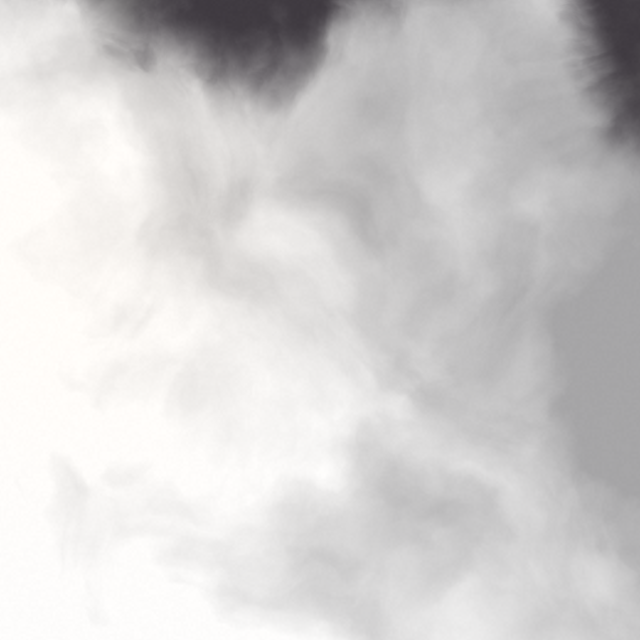
Write a three.js fragment shader that draws this texture.

```glsl
// Dense pale smoke billowing in front of a dark sky at the top edge.
// A broad diagonal light falloff is modulated by domain-warped noise,
// lit puffs, and a ragged soft cover mask; fine grain finishes it.

varying vec2 vUv;

const vec3 SMOKE_LIT = vec3(0.992, 0.990, 0.988);
const vec3 SMOKE_SHADE = vec3(0.695, 0.692, 0.697);
const vec3 SKY_DARK = vec3(0.25, 0.23, 0.255);
const vec3 SKY_HAZE = vec3(0.44, 0.435, 0.43);
const vec3 WARM_TINT = vec3(0.012, 0.0, -0.014);

// Sine-free hash, 0 to 1
float hash(vec2 p) {
  vec3 q = fract(vec3(p.xyx) * 0.1031);
  q += dot(q, q.yzx + 33.33);
  return fract((q.x + q.y) * q.z);
}

// Value noise with quintic interpolation
float noise(vec2 p) {
  vec2 cell = floor(p);
  vec2 f = fract(p);
  vec2 w = f * f * f * (f * (f * 6.0 - 15.0) + 10.0);
  float low = mix(hash(cell), hash(cell + vec2(1.0, 0.0)), w.x);
  float high = mix(hash(cell + vec2(0.0, 1.0)), hash(cell + vec2(1.0)), w.x);
  return mix(low, high, w.y);
}

// Layered noise, each octave rotated to hide the lattice; about 0 to 1
float fbm(vec2 p, float gain) {
  mat2 turn = mat2(0.8, 0.6, -0.6, 0.8);
  float sum = 0.0;
  float total = 0.0;
  float amplitude = 1.0;
  for (int i = 0; i < 6; i++) {
    sum += amplitude * noise(p);
    total += amplitude;
    amplitude *= gain;
    p = turn * p * 2.03 + vec2(17.3, 9.1);
  }
  return sum / total;
}

// Smoke thickness, warped so the puffs curl
float smokeDensity(vec2 p) {
  vec2 warp = vec2(fbm(p + vec2(3.1, 7.7), 0.45), fbm(p + vec2(11.4, 2.6), 0.45));
  return fbm(p + 1.3 * (warp - 0.5), 0.46);
}

// Height of the smoke's upper edge: a dip left of centre and one at the right
float smokeTop(float x) {
  float dip = (x - 0.40) / 0.21;
  return 1.07 - 0.15 * exp(-dip * dip) - 0.25 * smoothstep(0.80, 1.02, x);
}

// Broad shading: 0 in the bright lower left, 1 in the dim upper right
float broadShade(vec2 p) {
  float shade = smoothstep(0.20, 1.05, dot(p, vec2(0.80, 0.45)));
  float leftBank = smoothstep(0.68, 0.98, p.y) * (1.0 - smoothstep(0.12, 0.40, p.x));
  float rightRim = smoothstep(0.88, 1.0, p.x);
  return shade + 0.40 * leftBank + 0.20 * rightRim;
}

void main() {
  vec2 p = vUv;

  // Puffs: thickness plus relief lit across the diagonal
  vec2 puffPoint = p * 3.6 + vec2(5.2, 1.7);
  float density = smokeDensity(puffPoint);
  float relief = density - smokeDensity(puffPoint + vec2(0.22, 0.26));
  float wisps = fbm(p * 9.0 + 2.0 * density, 0.5) - 0.5;

  // Smoke body
  float shade = broadShade(p) - 1.05 * (density - 0.5) - 0.55 * relief - 0.16 * wisps;
  vec3 smoke = mix(SMOKE_LIT, SMOKE_SHADE, clamp(shade, 0.0, 1.15));
  float warmth = exp(-6.0 * dot(p - vec2(0.10, 0.60), p - vec2(0.10, 0.60)));
  smoke += WARM_TINT * warmth;

  // Dark sky with faint haze
  float haze = smoothstep(0.40, 0.75, fbm(p * 6.0 + vec2(21.0, 4.0), 0.5));
  vec3 sky = mix(SKY_DARK, SKY_HAZE, 0.6 * haze);

  // Ragged, soft upper edge
  float depth = smokeTop(p.x) - p.y + 0.30 * (density - 0.5) + 0.10 * wisps;
  float cover = smoothstep(-0.06, 0.13, depth);
  vec3 color = mix(sky, smoke, cover);

  // Fine grain
  float grain = noise(p * 260.0) - 0.5;
  color += 0.012 * grain;

  gl_FragColor = vec4(clamp(color, 0.0, 1.0), 1.0);
}
```
